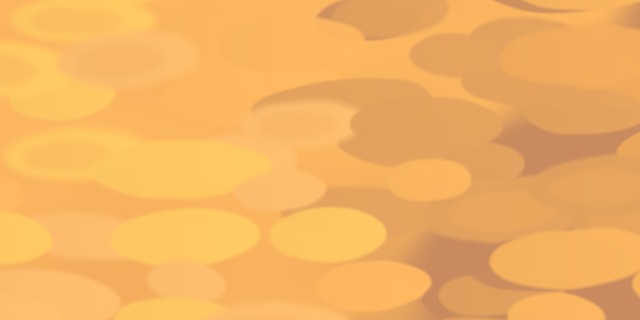
This background is drawn by a Shadertoy shader. Its source:

```glsl
// Soft, overlapping flat ovals over a warm ground, golden at left and tan at right.
// Jittered grids of ellipses are painted in layers; gradient noise bends their
// outlines, the ground tones and the border between light and shade.

const vec3 GOLD   = vec3(1.00, 0.785, 0.385);
const vec3 PEACH  = vec3(1.00, 0.745, 0.435);
const vec3 ORANGE = vec3(0.99, 0.715, 0.375);
const vec3 AMBER  = vec3(0.95, 0.67, 0.36);
const vec3 TAN    = vec3(0.895, 0.635, 0.37);
const vec3 BROWN  = vec3(0.785, 0.54, 0.37);

const vec2  CELL = vec2(0.46, 0.205);       // grid pitch, in canvas heights
const vec2  RADIUS_MIN = vec2(0.12, 0.055);
const vec2  RADIUS_MAX = vec2(0.29, 0.105);
const int   LAYERS = 2;
const float COVERAGE = 0.72;                // chance that a cell holds an oval
const float SHADOW_CHANCE = 0.25;
const float EDGE_SHARP = 0.007;
const float EDGE_SOFT = 0.024;
const float WOBBLE = 0.012;
const float MAX_TILT = 0.09;

// Integer hash of a cell and a seed, giving three values in 0..1
vec3 hash3(vec2 cell, int seed) {
    uvec3 v = uvec3(ivec3(ivec2(cell), seed) + 1000);
    v = v * 1664525u + 1013904223u;
    v += v.yzx * v.zxy;
    v ^= v >> 16u;
    v += v.yzx * v.zxy;
    return vec3(v >> 8u) / 16777216.0;
}

float cornerSlope(vec2 cell, vec2 offset) {
    float angle = 6.2832 * hash3(cell, 91).x;
    return dot(vec2(cos(angle), sin(angle)), offset);
}

float gradientNoise(vec2 p) {
    vec2 i = floor(p), f = p - i;
    vec2 u = f * f * f * (f * (f * 6.0 - 15.0) + 10.0);
    vec2 e = vec2(1.0, 0.0);
    float low  = mix(cornerSlope(i, f), cornerSlope(i + e, f - e), u.x);
    float high = mix(cornerSlope(i + e.yx, f - e.yx), cornerSlope(i + 1.0, f - 1.0), u.x);
    return mix(low, high, u.y);
}

// Approximate signed distance to an axis-aligned ellipse
float ellipseDistance(vec2 p, vec2 r) {
    float k = length(p / r);
    return k * (k - 1.0) / max(length(p / (r * r)), 0.001);
}

float fill(float d, float edge) {
    return 1.0 - smoothstep(-edge, edge, d);
}

// 0 in the golden part, 1 in the shaded part
float shade(vec2 p, float aspect) {
    float x = p.x / aspect + 0.10 * (p.y - 0.5);
    return smoothstep(0.40, 0.62, x + 0.16 * gradientNoise(p * vec2(1.5, 3.0) + 4.0));
}

vec3 ground(vec2 p, float aspect) {
    float drift = gradientNoise(p * vec2(1.8, 5.0) + 11.0);
    float low = 1.0 - smoothstep(0.15, 0.60, p.y);
    vec3 color = mix(ORANGE, AMBER, clamp(0.6 * low + 0.7 * drift, 0.0, 0.8));
    float x = p.x / aspect - 0.55 * max(p.y - 0.4, 0.0) + 0.12 * drift;
    color = mix(color, TAN, 0.8 * low * smoothstep(0.48, 0.62, x));
    return mix(color, BROWN, smoothstep(0.62, 0.73, x));
}

vec3 ovalColor(float pick, float shaded) {
    vec3 light = pick < 0.46 ? GOLD : pick < 0.80 ? PEACH : ORANGE;
    vec3 dark = pick < 0.70 ? TAN : pick < 0.83 ? AMBER : ORANGE;
    return shaded > 0.5 ? dark : light;
}

vec3 paintOvals(vec3 color, vec2 p, float aspect, int layer) {
    vec2 shift = float(layer) * vec2(0.5, 0.43) * CELL;
    vec2 home = floor((p + shift) / CELL);
    float bend = WOBBLE * gradientNoise(p * vec2(6.0, 10.0) + 7.0);

    for (int j = 1; j >= -1; j--)
    for (int i = -1; i <= 1; i++) {
        vec2 cell = home + vec2(i, j);
        vec3 place = hash3(cell, layer * 3);
        vec3 form = hash3(cell, layer * 3 + 1);
        vec3 tone = hash3(cell, layer * 3 + 2);
        if (place.z > COVERAGE) continue;

        vec2 center = (cell + 0.25 + 0.5 * place.xy) * CELL - shift;
        vec2 radius = mix(RADIUS_MIN, RADIUS_MAX, vec2(form.x, mix(form.x, form.y, 0.4)));
        float tilt = MAX_TILT * (2.0 * form.z - 1.0);
        vec2 q = p - center;
        q += tilt * vec2(q.y, -q.x);
        float shaded = shade(center, aspect);
        float edge = mix(EDGE_SHARP, EDGE_SOFT, tone.y * tone.y * (1.0 - 0.7 * shaded));

        // Offset shadow, left showing as a crescent
        if (shaded > 0.3 && tone.z < SHADOW_CHANCE) {
            float under = ellipseDistance(q + radius * vec2(0.35, 0.12), radius * 0.93);
            color = mix(color, BROWN, 0.85 * fill(under + bend, EDGE_SHARP));
        }

        // Body with a faint lift across its width
        vec3 body = ovalColor(tone.x, shaded);
        body *= 1.0 + 0.012 * clamp(q.x / radius.x, -1.0, 1.0) + 0.02 * (tone.z - 0.5);
        float d = ellipseDistance(q, radius) + bend;
        color = mix(color, body, 0.94 * fill(d, edge));

        // Paler oval nested inside some bodies
        float inner = ellipseDistance(q + radius * vec2(0.1, 0.05), radius * 0.62);
        color = mix(color, mix(body, AMBER, 0.35), step(0.8, tone.y) * fill(inner + bend, edge));
    }
    return color;
}

void mainImage(out vec4 fragColor, in vec2 fragCoord) {
    vec2 p = fragCoord / iResolution.y;
    float aspect = iResolution.x / iResolution.y;
    vec3 color = ground(p, aspect);
    for (int layer = 0; layer < LAYERS; layer++)
        color = paintOvals(color, p, aspect, layer);
    fragColor = vec4(min(color, 1.0), 1.0);
}
```
